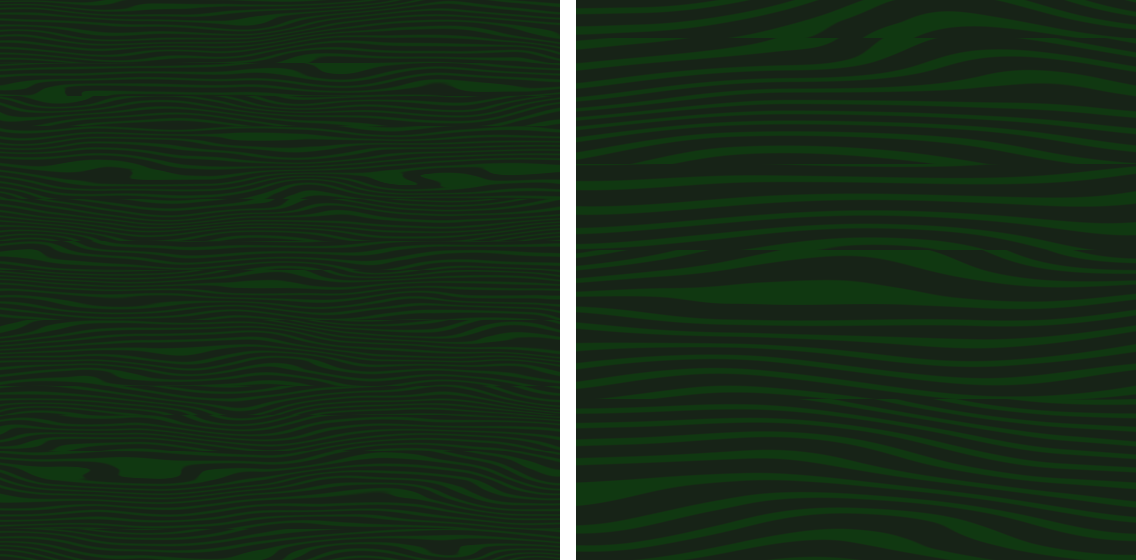
Left, the full canvas; right, a detail of the centre.
Reproduce this texture procedurally as a WebGL 1 fragment shader.

```glsl
precision highp float;

uniform vec2 u_resolution;

const vec3 DARK_WOOD = vec3(0.092, 0.137, 0.090);
const vec3 GREEN_GRAIN = vec3(0.064, 0.218, 0.066);
const float LINE_COUNT = 90.0;

float hash(vec2 p) {
  return fract(sin(dot(p, vec2(127.1, 311.7))) * 43758.5453);
}

// Smooth 1D noise along one row, shifted sideways by a random amount
float rowNoise(float x, float row, float seed) {
  x += 17.0 * hash(vec2(row, seed));
  float cell = floor(x);
  float t = smoothstep(0.0, 1.0, x - cell);
  vec2 key = vec2(cell, row + seed * 57.0);
  return mix(hash(key), hash(key + vec2(1.0, 0.0)), t);
}

// Staggered value noise in the range -0.5 to 0.5
float noise(vec2 p, float seed) {
  float row = floor(p.y);
  float t = smoothstep(0.0, 1.0, p.y - row);
  return mix(rowNoise(p.x, row, seed), rowNoise(p.x, row + 1.0, seed), t) - 0.5;
}

// Uneven horizontal layers whose edges cut the grain lines off
float layerIndex(float y) {
  return floor(y * 12.0 + 0.35 * sin(y * 23.0));
}

// Grain height field: each whole step is one line
float grainField(vec2 p, float layer) {
  float layerBend = 3.2 * rowNoise(p.x * 4.0, layer, 4.0);
  p.y += 0.03 * noise(p * vec2(2.5, 3.0), 1.0);
  float broad = 3.6 * noise(p * vec2(5.5, 21.0), 2.0);
  float fine = 1.2 * noise(p * vec2(7.5, 43.0), 3.0);
  return p.y * LINE_COUNT + broad + fine + layerBend;
}

float fieldSlope(vec2 p, float layer, float stepSize) {
  vec2 e = vec2(stepSize, 0.0);
  float dx = grainField(p + e.xy, layer) - grainField(p - e.xy, layer);
  float dy = grainField(p + e.yx, layer) - grainField(p - e.yx, layer);
  return length(vec2(dx, dy)) / (2.0 * stepSize);
}

// Coverage of a line, swelling into lenses where the field is flat
float grainLine(float field, float slope, float pixel) {
  float flatness = 1.0 - smoothstep(0.1, 0.65, slope / LINE_COUNT);
  float halfWidth = 0.5 * mix(0.36, 0.66, flatness);
  float distanceToLine = abs(fract(field) - 0.5);
  float edge = max(0.95 * slope * pixel, 0.02);
  return smoothstep(-edge, edge, halfWidth - distanceToLine);
}

void main() {
  float pixel = 1.0 / u_resolution.y;
  vec2 p = gl_FragCoord.xy * pixel;
  float layer = layerIndex(p.y);
  float slope = fieldSlope(p, layer, 0.001);
  float line = grainLine(grainField(p, layer), slope, pixel);
  gl_FragColor = vec4(mix(DARK_WOOD, GREEN_GRAIN, line), 1.0);
}
```
